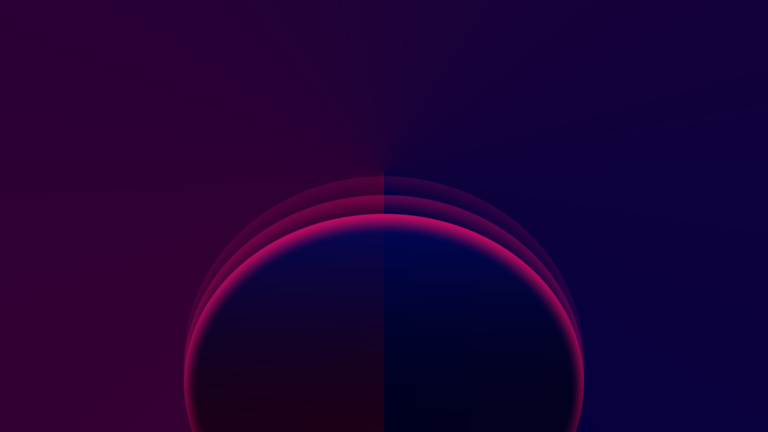
Give the GLSL for this background, as a Shadertoy shader.

```glsl
// Dark planet rising with a crimson rim and two fainter halos over a conic dusk sky.

// Approximate signed distance to an axis-aligned ellipse.
float ellipseDistance(vec2 p, vec2 radii) {
    float k = length(p / radii);
    return k * (k - 1.0) / max(length(p / (radii * radii)), 1e-4);
}

void mainImage(out vec4 fragColor, in vec2 fragCoord) {
    // Canvas heights: x is zero at the middle, y is zero at the bottom.
    vec2 p = vec2(fragCoord.x - 0.5 * iResolution.x, fragCoord.y) / iResolution.y;
    float pixel = 1.0 / iResolution.y;

    // Sky sweeps clockwise around a point, leaving a seam straight below it.
    float sweep = 0.5 + atan(p.x, p.y - 0.6) / 6.2831853;
    vec3 color = mix(vec3(0.235, 0.0, 0.19), vec3(0.0, 0.005, 0.25), sweep);

    // Two halos, then the planet, from back to front.
    for (int i = 0; i < 3; i++) {
        float layer = float(i);
        float top = 0.592 - 0.0435 * layer;
        float middle = 0.167 - 0.027 * layer;
        vec2 radii = vec2(0.463, top - middle);
        vec2 q = p - vec2(0.0, middle);
        float inside = 1.0 - smoothstep(-pixel, pixel, ellipseDistance(q, radii));

        // Translucent planet body, blue above and black below.
        if (i == 2) {
            float depth = clamp((top - p.y) / top, 0.0, 1.0);
            vec3 body = vec3(0.0, 0.03, 0.36) * pow(1.0 - depth, 1.5);
            float opacity = mix(0.9, 0.5, depth);
            color = mix(color, color * (1.0 - opacity) + body * 0.9, inside);
        }

        // Inner rim light, shifted down so that it is strongest on top.
        float rim = smoothstep(-0.031, 0.023, ellipseDistance(q + vec2(0.0, 0.019), radii));
        float strength = 0.2 * pow(2.2, layer);
        color = mix(color, vec3(0.8, 0.04, 0.38), inside * rim * strength);
    }

    fragColor = vec4(color, 1.0);
}
```
